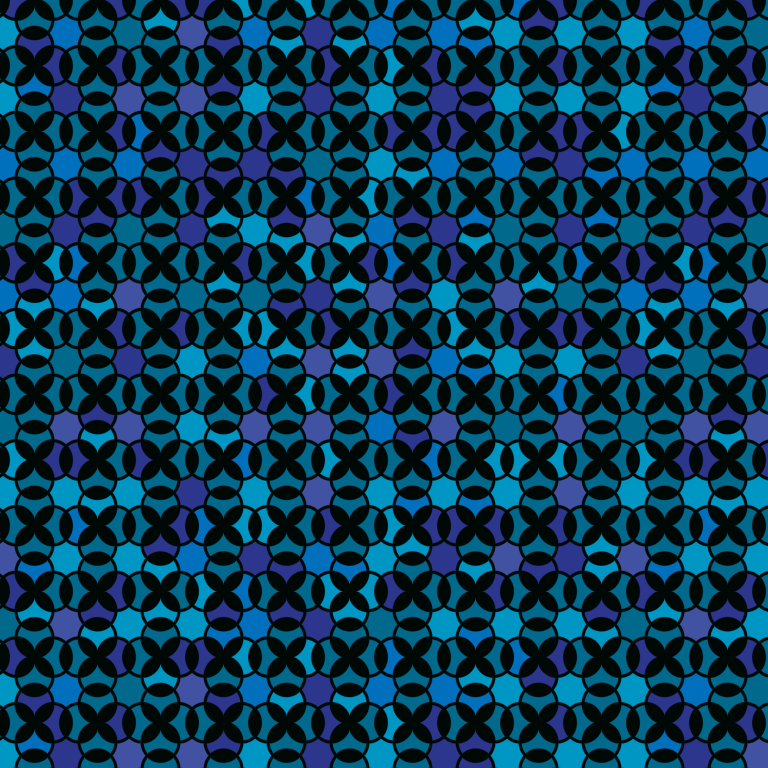
A WebGL 2 fragment shader for this pattern:

```glsl
#version 300 es
precision highp float;
// Stained-glass mosaic: four circles per cell overlap into black petals,
// leaving concave fans around each cross and octagons at the cell corners.
// Pane colours come from an integer hash that repeats every ten cells.
uniform vec2 u_resolution;
out vec4 fragColor;

const vec3 TEAL = vec3(0.0, 0.41, 0.55);
const vec3 CYAN = vec3(0.0, 0.59, 0.77);
const vec3 BLUE = vec3(0.0, 0.44, 0.74);
const vec3 INDIGO = vec3(0.17, 0.21, 0.55);
const vec3 LAVENDER = vec3(0.26, 0.32, 0.64);

// Integer hash of a wrapped cell and a pane number, from 0 to 1
float hash(vec2 cell, float pane) {
  uvec2 c = uvec2(mod(cell, 10.0));
  uint h = c.x * 73856093u ^ c.y * 19349663u ^ uint(pane) * 83492791u;
  h = (h ^ (h >> 16)) * 0x7feb352du;
  h = (h ^ (h >> 15)) * 0x846ca68bu;
  h ^= h >> 16;
  return float(h >> 8) / 16777216.0;
}

vec3 octagonColor(float h) {
  if (h < 0.31) return CYAN;
  if (h < 0.55) return INDIGO;
  if (h < 0.74) return BLUE;
  return h < 0.86 ? LAVENDER : TEAL;
}

vec3 fanColor(float h) {
  if (h < 0.63) return TEAL;
  if (h < 0.79) return INDIGO;
  return h < 0.94 ? CYAN : BLUE;
}

void main() {
  // Grid with octagons on whole numbers and crosses at cell centres
  vec2 uv = gl_FragCoord.xy / u_resolution;
  vec2 grid = vec2(uv.x, 1.0 - uv.y) * vec2(12.19, 11.69) - vec2(0.048, 0.502);
  vec2 cell = floor(grid);
  vec2 f = grid - cell - 0.5;

  // Fold the cell into one eighth
  vec2 a = abs(f);
  bool sideways = a.x > a.y;
  vec2 b = sideways ? a : a.yx;

  // Nearest circle, then the closer of its two overlapping neighbours
  float r = 0.2929;
  float nearest = length(b - vec2(r, 0.0)) - r;
  float second = min(length(b - vec2(0.0, r)), length(b - vec2(1.0 - r, 0.0))) - r;

  // Panes: a fan inside one circle, an octagon outside all
  float pane = sideways ? 1.0 + step(0.0, f.x) : 3.0 + step(0.0, f.y);
  vec3 color = nearest < 0.0
    ? fanColor(hash(cell, pane))
    : octagonColor(hash(floor(grid + 0.5), 0.0));

  // Black petals and outlines
  float ink = min(abs(nearest), second) - 0.024;
  float soft = 9.5 / min(u_resolution.x, u_resolution.y);
  color = mix(vec3(0.0, 0.03, 0.02), color, smoothstep(-soft, soft, ink));
  fragColor = vec4(color, 1.0);
}
```
